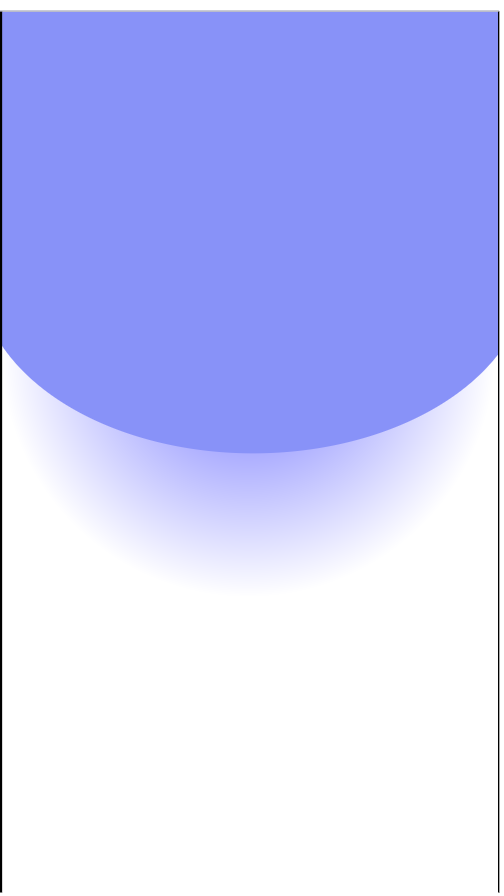
Give the GLSL for this background, as a Shadertoy shader.

```glsl
const vec3 WHITE = vec3(1.0);
const vec3 PERIWINKLE = vec3(0.535, 0.572, 0.973);
const vec3 GLOW = vec3(0.44, 0.45, 1.0);
const vec3 TOP_RULE = vec3(0.70, 0.71, 0.76);

// Antialiased coverage of the region where distance is negative
float coverage(float distance, float pixel) {
    return clamp(0.5 - distance / pixel, 0.0, 1.0);
}

// Approximate signed distance to an ellipse centred at the origin
float ellipseDistance(vec2 p, vec2 radii) {
    float k = length(p / radii);
    float slope = length(p / (radii * radii));
    return k * (k - 1.0) / max(slope, 1e-4);
}

// Signed distance to a box given by its lower and upper corners
float boxDistance(vec2 p, vec2 low, vec2 high) {
    vec2 d = abs(p - 0.5 * (low + high)) - 0.5 * (high - low);
    return length(max(d, 0.0)) + min(max(d.x, d.y), 0.0);
}

// Linear radial falloff, one at the centre and zero at the rim
float radialGlow(vec2 p, vec2 center, float radius) {
    return clamp(1.0 - length(p - center) / radius, 0.0, 1.0);
}

void mainImage(out vec4 fragColor, in vec2 fragCoord) {
    // Canvas height is one unit
    float pixel = 1.0 / iResolution.y;
    vec2 p = fragCoord * pixel;

    vec2 panelLow = vec2(0.0, 0.0039);
    vec2 panelHigh = vec2(0.5565, 0.987);
    float panel = boxDistance(p, panelLow, panelHigh);

    // Soft halo below the dome
    float halo = radialGlow(p, vec2(0.277, 0.6094), 0.276);
    vec3 content = mix(WHITE, GLOW, halo);

    // Solid field with a rounded lower edge
    vec2 domeCenter = vec2(0.2826, 0.6973);
    float dome = ellipseDistance(p - domeCenter, vec2(0.3073, 0.2033));
    dome = min(dome, domeCenter.y - p.y);
    content = mix(content, PERIWINKLE, coverage(dome, pixel));
    vec3 color = mix(WHITE, content, coverage(panel, pixel));

    // Thin rules along the top and both sides
    float topRule = boxDistance(p, vec2(0.0, 0.9868), vec2(0.557, 0.9885));
    float leftRule = boxDistance(p, vec2(-0.01, panelLow.y), vec2(0.0024, panelHigh.y));
    float rightRule = boxDistance(p, vec2(0.5558, panelLow.y), vec2(0.5573, panelHigh.y));
    color = mix(color, TOP_RULE, coverage(topRule, pixel));
    color *= 1.0 - coverage(min(leftRule, rightRule), pixel);

    fragColor = vec4(color, 1.0);
}
```
